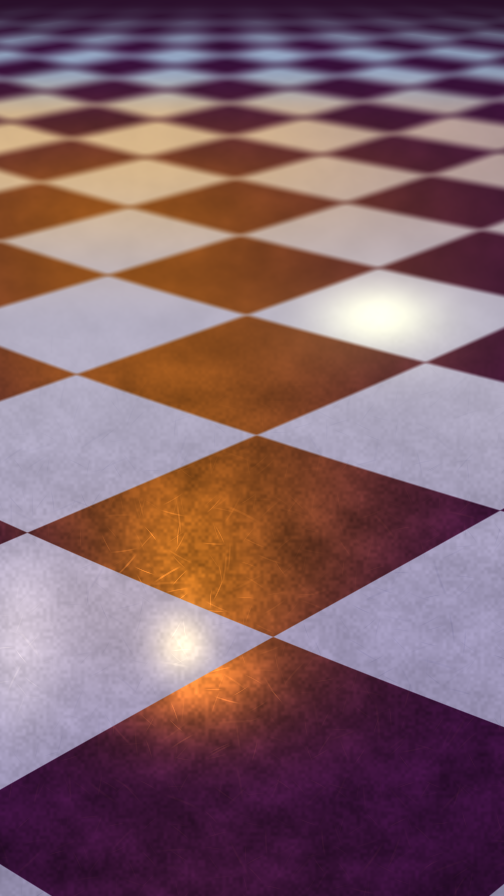
This pattern is drawn by a WebGL 2 fragment shader. Its source:

```glsl
#version 300 es
precision highp float;
// A worn checkered floor receding into blur, lit by warm glancing light.
uniform vec2 u_resolution;
out vec4 fragColor;

#define HORIZON 0.177      // height of the vanishing line above the top edge
#define DEPTH_SCALE 2.613  // tile rows per inverse distance
#define DEPTH_SHIFT 2.943
#define TILE_WIDTH 0.815   // tile diagonal growth toward the viewer
#define TILT 0.074
#define FOCUS_Y 0.62
#define BLUR 0.009
#define SCRATCH_CELLS 13.0
#define GRAIN 0.09

float hash(vec2 p) {
    vec3 q = fract(vec3(p.xyx) * 0.1031);
    q += dot(q, q.yzx + 33.33);
    return fract((q.x + q.y) * q.z);
}

float noise(vec2 p) {
    vec2 i = floor(p), f = fract(p);
    f = f * f * (3.0 - 2.0 * f);
    return mix(mix(hash(i), hash(i + vec2(1, 0)), f.x),
               mix(hash(i + vec2(0, 1)), hash(i + vec2(1, 1)), f.x), f.y);
}

float fbm(vec2 p) {
    float sum = 0.0, amp = 0.5;
    for (int i = 0; i < 4; i++) {
        sum += amp * noise(p);
        p = mat2(1.6, 1.2, -1.2, 1.6) * p + 7.3;
        amp *= 0.5;
    }
    return sum;
}

float glow(vec2 p, vec2 center, vec2 radius) {
    vec2 d = (p - center) / radius;
    return exp(-dot(d, d));
}

// Soft square wave that changes sign at every integer.
float stripe(float a, float blurPixels) {
    float wave = 0.5 - abs(mod(a + 0.5, 2.0) - 1.0);
    float slope = length(vec2(dFdx(a), dFdy(a)));
    float edge = clamp(wave / (slope * blurPixels), -1.0, 1.0);
    return edge * (1.5 - 0.5 * edge * edge);
}

// Short random line segments, one per cell and layer.
float scratches(vec2 p) {
    float sum = 0.0;
    for (int i = 0; i < 6; i++) {
        float layer = float(i);
        vec2 g = p * (SCRATCH_CELLS + 3.0 * layer) + layer * 5.37;
        vec2 id = floor(g) + layer * 31.0;
        float angle = 6.2832 * hash(id);
        vec2 dir = vec2(cos(angle), sin(angle));
        vec2 d = fract(g) - 0.35 - 0.3 * vec2(hash(id + 3.7), hash(id + 9.1));
        float across = abs(dot(d, vec2(-dir.y, dir.x)) + 0.15 * dot(d, d));
        float along = abs(dot(d, dir));
        float line = 1.0 - smoothstep(0.004, 0.026, across);
        sum += line * (1.0 - smoothstep(0.1, 0.33, along)) * hash(id + 17.0);
    }
    return sum;
}

void main() {
    vec2 p = gl_FragCoord.xy / u_resolution.y;
    p.y = 1.0 - p.y; // distance below the top edge

    // Floor coordinates in tile diagonals
    float axis = 0.232 + 0.0822 * (p.y + HORIZON);
    float y = p.y + TILT * (p.x - axis) * (p.y + 0.05);
    float v = DEPTH_SCALE / (y + HORIZON) - DEPTH_SHIFT;
    float u = (p.x - axis) / (TILE_WIDTH * (y + 0.068));
    float defocus = max(FOCUS_Y - p.y, 0.0) / FOCUS_Y;
    float blurPixels = max((0.001 + BLUR * pow(defocus, 1.5)) * u_resolution.y, 0.75);
    float dark = 0.5 + 0.5 * stripe(u + v, blurPixels) * stripe(v - u, blurPixels);

    // Surface wear, fading with distance
    float near = smoothstep(0.3, 0.62, p.y);
    float mottle = fbm(p * vec2(28.0, 36.0)) - 0.47;
    float grain = (noise(p * 260.0) - 0.5) * near;
    float wear = scratches(p) * near;

    // Pools of light
    float hot = glow(p, vec2(0.204, 0.720), vec2(0.032, 0.036));
    float leftShine = glow(p, vec2(0.015, 0.725), vec2(0.05, 0.09));
    float farShine = glow(p, vec2(0.425, 0.352), vec2(0.062, 0.034));
    float amber = glow(p, vec2(0.220, 0.765), vec2(0.075, 0.050));
    float gold = glow(p, vec2(0.195, 0.635), vec2(0.070, 0.075));

    // Dark tiles: amber along the light path, purple elsewhere
    float pathX = mix(0.13, 0.225, smoothstep(0.2, 0.65, p.y));
    float pathWidth = mix(0.34, 0.17, smoothstep(0.2, 0.75, p.y));
    float path = exp(-pow((p.x - pathX) / pathWidth, 2.0));
    path *= 1.0 - 0.93 * smoothstep(0.64, 0.90, p.y);
    path *= smoothstep(0.06, 0.24, p.y);
    vec3 tileDark = mix(vec3(0.21, 0.06, 0.22), vec3(0.56, 0.31, 0.11), path);
    tileDark += vec3(0.48, 0.28, 0.05) * amber + vec3(0.22, 0.14, 0.03) * gold;
    tileDark += vec3(0.45, 0.36, 0.22) * hot;
    tileDark *= 1.0 + 0.65 * mottle * (0.4 + 0.6 * near) + 2.5 * GRAIN * grain;
    tileDark += vec3(0.30, 0.18, 0.08) * wear * (0.10 + 0.9 * gold + 0.7 * amber);

    // Light tiles: blue far away, cream in between, lilac close up
    vec3 lilac = mix(vec3(0.71, 0.69, 0.76), vec3(0.60, 0.57, 0.70), smoothstep(0.3, 0.75, p.y));
    vec3 cream = mix(vec3(0.84, 0.71, 0.54), vec3(0.70, 0.61, 0.60), smoothstep(0.15, 0.6, p.x));
    vec3 tileLight = mix(cream, lilac, smoothstep(0.17, 0.37, p.y));
    tileLight = mix(vec3(0.58, 0.65, 0.76), tileLight, smoothstep(0.07, 0.14, p.y));
    tileLight += vec3(0.40, 0.36, 0.16) * hot + vec3(0.18, 0.17, 0.13) * leftShine;
    tileLight += vec3(0.27, 0.29, 0.17) * farShine;
    tileLight += vec3(0.10, 0.08, 0.03) * glow(p, vec2(0.14, 0.68), vec2(0.17, 0.11));
    tileLight *= 1.0 + 0.18 * mottle * (0.4 + 0.6 * near) + GRAIN * grain;
    tileLight += vec3(0.12, 0.11, 0.08) * wear * (0.8 * leftShine + hot - 0.25);

    // Combine, spill haze, and darken the far edge
    vec3 color = mix(tileLight, tileDark, dark);
    color += vec3(0.10, 0.10, 0.04) * glow(p, vec2(0.415, 0.37), vec2(0.10, 0.05));
    vec3 farShade = vec3(0.17, 0.06, 0.17);
    color = mix(farShade, color, smoothstep(-0.005, 0.062, p.y));
    color *= 1.0 - 0.22 * smoothstep(0.38, 0.68, length((p - vec2(0.25, 0.5)) * vec2(1.0, 0.9)));
    fragColor = vec4(clamp(color, 0.0, 1.0), 1.0);
}
```
